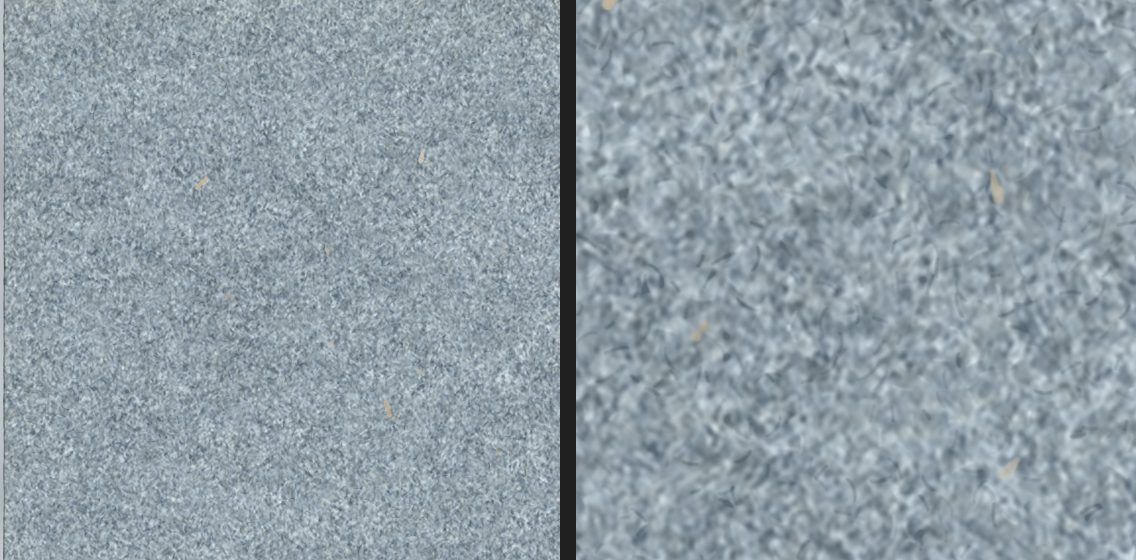
Left: the whole. Right: its middle third, enlarged.
This texture is drawn by a three.js fragment shader. Its source:

```glsl
// Blue-grey felted fibre paper with fine grain, hairs, pale flecks and a worn left edge.
varying vec2 vUv;

const vec3 DARK_FIBRE  = vec3(0.460, 0.516, 0.553);
const vec3 LIGHT_FIBRE = vec3(0.722, 0.773, 0.800);
const vec3 WARM_SHIFT  = vec3(0.022, 0.003, -0.024);
const vec3 CREAM       = vec3(0.88, 0.86, 0.78);
const vec3 TAN         = vec3(0.71, 0.62, 0.48);
const vec3 BACKING     = vec3(0.70, 0.73, 0.75);

const float MEAN_TONE     = 0.46;
const vec2  GRAIN_FREQ    = vec2(285.0, 145.0); // across and along the strokes
const float GRAIN_GAIN    = 0.68;
const float GRAIN_SPREAD  = 1.0;                // lean from vertical, radians
const int   GRAIN_LAYERS  = 5;
const float PATCH_FREQ    = 48.0;
const float CLOUD_GAIN    = 0.20;
const float HAIR_CELLS    = 78.0;
const float HAIR_WIDTH    = 0.0012;
const float HAIR_CONTRAST = 0.40;
const int   FLECK_COUNT   = 12;
const float EDGE_X        = 0.0075;

float hash(vec2 p) {
  vec3 q = fract(vec3(p.xyx) * 0.1031);
  q += dot(q, q.yzx + 33.33);
  return fract((q.x + q.y) * q.z);
}

vec2 hash2(vec2 p) {
  return vec2(hash(p), hash(p + 71.7));
}

float noise(vec2 p) {
  vec2 cell = floor(p);
  vec2 f = fract(p);
  f = f * f * (3.0 - 2.0 * f);
  float low = mix(hash(cell), hash(cell + vec2(1.0, 0.0)), f.x);
  float high = mix(hash(cell + vec2(0.0, 1.0)), hash(cell + 1.0), f.x);
  return mix(low, high, f.y);
}

vec2 rotate(vec2 p, float angle) {
  float c = cos(angle);
  float s = sin(angle);
  return vec2(c * p.x - s * p.y, s * p.x + c * p.y);
}

// Stretched noise in several directions, each strong in its own patches
float feltGrain(vec2 uv) {
  float sum = 0.0;
  for (int i = 0; i < GRAIN_LAYERS; i++) {
    float k = float(i);
    float lean = mix(-GRAIN_SPREAD, GRAIN_SPREAD, k / float(GRAIN_LAYERS - 1));
    float weight = 0.2 + 1.1 * noise(uv * PATCH_FREQ + 19.3 * k);
    vec2 p = rotate(uv, lean) * GRAIN_FREQ + 317.0 + 43.7 * k;
    sum += weight * (noise(p) - 0.5);
  }
  return sum * GRAIN_GAIN;
}

// Short bent hairs, one per cell: negative is dark, positive is light
float hairs(vec2 uv) {
  vec2 home = floor(uv * HAIR_CELLS);
  float tone = 0.0;
  for (int y = -1; y <= 1; y++) {
    for (int x = -1; x <= 1; x++) {
      vec2 cell = home + vec2(float(x), float(y)) + 11.0;
      vec2 shape = hash2(cell + 130.0);
      vec2 kind = hash2(cell + 260.0);
      vec2 d = uv * HAIR_CELLS + 11.0 - cell - hash2(cell);
      d = rotate(d, 3.1416 * shape.x);
      d.y += (kind.y - 0.5) * 1.2 * d.x * d.x;
      float halfLength = mix(0.15, 0.55, shape.y);
      float dist = length(vec2(max(abs(d.x) - halfLength, 0.0), d.y)) / HAIR_CELLS;
      float strength = mix(-1.0, 0.7, kind.x);
      tone += strength * (1.0 - smoothstep(0.2 * HAIR_WIDTH, 1.6 * HAIR_WIDTH, dist));
    }
  }
  return tone * HAIR_CONTRAST;
}

// Sparse ragged chips, mostly tiny and faint
vec3 addFlecks(vec3 colour, vec2 uv) {
  float ragged = (noise(uv * 170.0) - 0.5) * 0.004;
  for (int i = 0; i < FLECK_COUNT; i++) {
    vec2 id = vec2(float(i) * 7.0 + 3.0, 41.0);
    vec2 shape = hash2(id + 9.0);
    float size = shape.x * shape.x;
    vec2 d = rotate(uv - mix(vec2(0.06), vec2(0.96), hash2(id)), (shape.y - 0.5) * 1.6);
    d.y -= clamp(d.y, -0.003 - 0.011 * size, 0.003 + 0.011 * size);
    float dist = length(d) + ragged - mix(0.0012, 0.0045, size);
    float cover = (1.0 - smoothstep(-0.0012, 0.0016, dist)) * mix(0.4, 0.9, size);
    colour = mix(colour, mix(TAN, CREAM, hash(id + 23.0)), cover);
  }
  return colour;
}

void main() {
  // Paper tone
  float clouds = noise(vUv * vec2(7.0, 12.0) + 5.0) + noise(vUv * vec2(30.0, 52.0)) - 1.0;
  float tone = MEAN_TONE + feltGrain(vUv) + hairs(vUv) + clouds * CLOUD_GAIN;
  vec3 colour = mix(DARK_FIBRE, LIGHT_FIBRE, clamp(tone, -0.4, 1.4));

  // Uneven dye, greyer towards the top and left
  float ageing = exp(-vUv.x * 28.0) + exp((vUv.y - 1.0) * 16.0);
  float warmth = noise(vUv * 110.0 + 53.0) - 0.5 + 0.35 * ageing;
  colour += WARM_SHIFT * warmth;
  colour = addFlecks(colour, vUv);

  // Left edge: dark rim, then the pale backing
  float edge = vUv.x - EDGE_X + (noise(vec2(vUv.y * 60.0, 2.0)) - 0.5) * 0.0015;
  colour *= 1.0 - 0.28 * (1.0 - smoothstep(0.0, 0.003, abs(edge)));
  vec3 backing = BACKING + 0.12 * (noise(vec2(vUv.y * 9.0, 6.0)) - 0.5);
  colour = mix(backing, colour, smoothstep(-0.0025, 0.0, edge));

  gl_FragColor = vec4(colour, 1.0);
}
```
